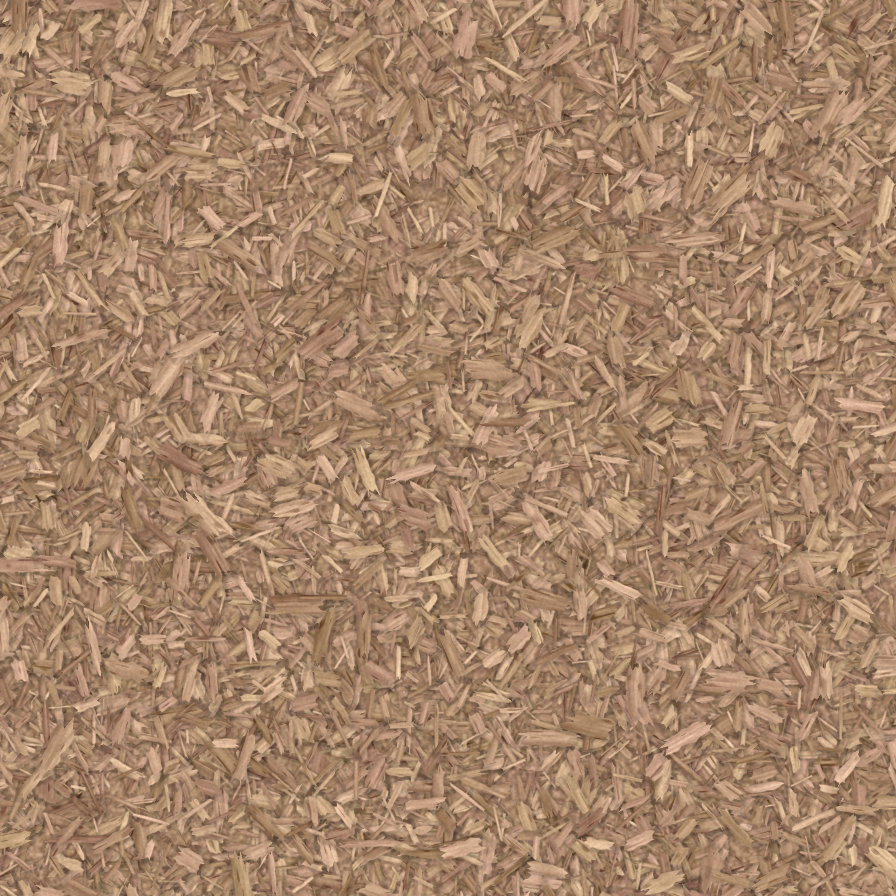
Reproduce this texture procedurally as a WebGL 1 fragment shader.

```glsl
precision highp float;
uniform vec2 u_resolution;

#define LAYERS 9
#define CELLS 20.0
#define EDGE_SOFTNESS 0.0011
#define SHADOW_REACH 0.0030
#define SHADOW_DEPTH 0.10
#define RAGGEDNESS 0.50
#define FIBRE_SCALE vec2(45.0, 400.0)
#define FIBRE_CONTRAST 0.50
#define CRACK_DEPTH 0.50
#define BEVEL_DEPTH 0.40
#define MEAN_TONE 0.80
#define GRAIN 0.09

const vec3 BARK = vec3(0.47, 0.33, 0.24);
const vec3 PALE_WOOD = vec3(0.82, 0.68, 0.56);
const vec3 STRAW_TINT = vec3(-0.003, 0.006, -0.026);
const vec3 ROSE_TINT = vec3(0.012, -0.007, 0.012);
const vec2 LIGHT = vec2(-0.0007, 0.0010);

vec4 hash4(vec3 p) {
  vec4 q = fract(p.xyzx * vec4(0.1031, 0.1030, 0.0973, 0.1099));
  q += dot(q, q.wzxy + 33.33);
  return fract((q.xxyz + q.yzzw) * q.zywx);
}

float noise(vec2 p) {
  vec2 cell = floor(p);
  vec2 f = fract(p);
  f = f * f * (3.0 - 2.0 * f);
  float a = hash4(vec3(cell, 7.0)).x;
  float b = hash4(vec3(cell + vec2(1.0, 0.0), 7.0)).x;
  float c = hash4(vec3(cell + vec2(0.0, 1.0), 7.0)).x;
  float d = hash4(vec3(cell + 1.0, 7.0)).x;
  return mix(mix(a, b, f.x), mix(c, d, f.x), f.y);
}

vec3 woodColour(float tone, float hue) {
  return mix(BARK, PALE_WOOD, tone) + mix(STRAW_TINT, ROSE_TINT, hue);
}

// Lays one splintered chip and its contact shadow over the ground colour
vec3 layChip(vec3 ground, vec2 p, float cellSize, float turn, float hue, vec4 traits) {
  float angle = turn * 3.14159;
  vec2 along = vec2(cos(angle), sin(angle));
  vec2 across = vec2(-along.y, along.x);
  vec2 q = vec2(dot(p, along), dot(p, across));
  float breadth = traits.y * (0.45 + 0.55 * traits.y);
  vec2 extent = cellSize * vec2(mix(0.36, 0.74, traits.x), mix(0.04, 0.28, breadth));
  q.x += q.y * (traits.z - 0.5) * 1.4;
  if (abs(q.x) > extent.x + 0.006 || abs(q.y) > extent.y + 0.006) return ground;

  // Faint shadow, shifted away from the light
  vec2 shift = vec2(dot(LIGHT, along), dot(LIGHT, across));
  float gap = length(max(abs(q + shift) - extent, 0.0));
  ground *= 1.0 - SHADOW_DEPTH * (1.0 - smoothstep(0.0, SHADOW_REACH, gap));

  // Torn ends, uneven sides
  vec2 seed = floor(vec2(traits.w, hue) * 200.0);
  float tear = noise(vec2(q.y * 330.0, sign(q.x) * 9.0 + q.x * 30.0) + seed);
  float wear = noise(vec2(q.x * 130.0, sign(q.y) * 9.0) + seed.yx);
  float taper = 1.0 - 0.45 * traits.z * smoothstep(0.3, 1.0, abs(q.x) / extent.x);
  vec2 rim = extent * vec2(1.0 - RAGGEDNESS * tear, taper * (1.0 - 0.35 * wear));
  float dist = max(abs(q.x) - rim.x, abs(q.y) - rim.y);
  float cover = 1.0 - smoothstep(-EDGE_SOFTNESS, EDGE_SOFTNESS, dist);

  // Fibres and cracks run lengthwise, one long side is darker
  float fibre = noise(q * FIBRE_SCALE + seed);
  float crack = smoothstep(0.72, 0.95, noise(q * FIBRE_SCALE * vec2(1.4, 0.8) + seed.yx + 31.0));
  float bevel = smoothstep(0.1, 0.9, q.y / rim.y + 0.5 * (fibre - 0.5)) * traits.x;
  float tone = MEAN_TONE + (traits.w - 0.5) * mix(0.85, 0.50, breadth);
  tone += FIBRE_CONTRAST * (fibre - 0.5) - CRACK_DEPTH * crack - BEVEL_DEPTH * bevel;
  return mix(ground, woodColour(tone, hue), cover);
}

void main() {
  vec2 p = gl_FragCoord.xy / u_resolution.y;

  // Fine dust beneath the chips
  vec3 colour = woodColour(0.35 + 0.6 * noise(p * 260.0), noise(p * 40.0));

  // Stacked layers of scattered chips, coarse and fine in turn
  for (int i = 0; i < LAYERS; i++) {
    float layer = float(i);
    float cells = CELLS * (1.0 + 0.4 * mod(8.0 - layer, 3.0));
    vec2 grid = p * cells + layer * vec2(3.37, 5.71) + 20.0;
    vec2 home = floor(grid);
    for (int y = -1; y <= 1; y++) {
      for (int x = -1; x <= 1; x++) {
        vec2 id = home + vec2(float(x), float(y));
        vec4 place = hash4(vec3(id, layer + 1.0));
        vec4 traits = hash4(vec3(id, layer + 51.0));
        vec2 offset = (grid - id - place.xy) / cells;
        colour = layChip(colour, offset, 1.0 / cells, place.z, place.w, traits);
      }
    }
  }

  // Fine surface grain
  colour *= 1.0 + GRAIN * (noise(p * 470.0 + 90.0) - 0.5);
  gl_FragColor = vec4(clamp(colour, 0.0, 1.0), 1.0);
}
```
